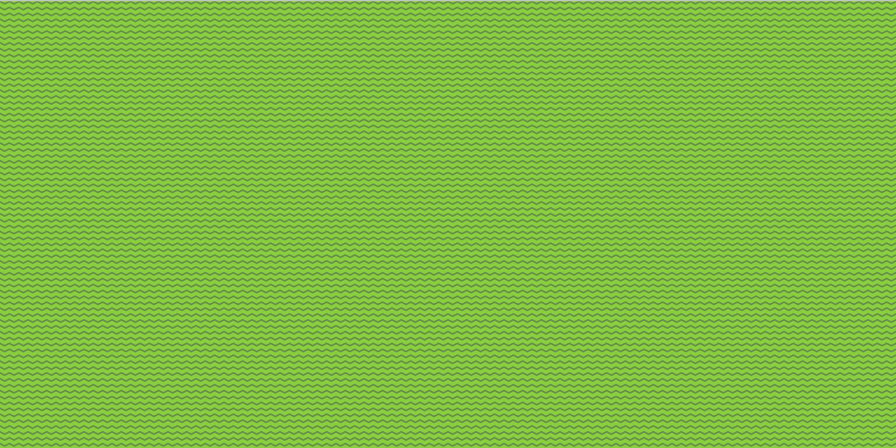
Write a Shadertoy shader that draws this pattern.

```glsl
const float WAVES_ACROSS = 96.0;
const float ROWS_DOWN = 76.0;
const float WAVE_HEIGHT = 0.40;    // peak to trough, in rows
const float LINE_WIDTH = 0.13;     // vertical thickness, in rows
const float LINE_CENTER = 0.55;    // mean line height inside a row
const float SOFTNESS = 1.3;        // filter radius, in output samples
const float TOP_STRIP = 0.0028;    // share of the canvas height

const vec3 LEAF_GREEN = vec3(0.54, 0.81, 0.25);
const vec3 LINE_DARK = vec3(0.20, 0.20, 0.32);
const vec3 STRIP_GREY = vec3(0.76, 0.78, 0.75);

// Triangle wave with period 1 and range -0.5 to 0.5
float triangleWave(float x) {
    return abs(fract(x) - 0.5) * 2.0 - 0.5;
}

// Filtered coverage of a band of the given half width
float bandCoverage(float dist, float halfWidth, float radius) {
    return smoothstep(-radius, radius, dist + halfWidth)
         - smoothstep(-radius, radius, dist - halfWidth);
}

// Coverage of the repeated zigzag lines
float zigzagRows(vec2 uv, float sampleSize) {
    float wave = WAVE_HEIGHT * triangleWave(uv.x * WAVES_ACROSS);
    float row = uv.y * ROWS_DOWN - LINE_CENTER - wave;
    float dist = fract(row + 0.5) - 0.5;
    float radius = min(SOFTNESS * sampleSize * ROWS_DOWN, 0.5);
    return bandCoverage(dist, 0.5 * LINE_WIDTH, radius);
}

void mainImage(out vec4 fragColor, in vec2 fragCoord) {
    vec2 uv = fragCoord / iResolution.xy;
    float sampleSize = 1.0 / iResolution.y;

    vec3 color = mix(LEAF_GREEN, LINE_DARK, zigzagRows(uv, sampleSize));

    // Pale strip along the top edge
    float strip = clamp((uv.y - 1.0 + TOP_STRIP) / sampleSize + 0.5, 0.0, 1.0);
    color = mix(color, STRIP_GREY, strip);

    fragColor = vec4(color, 1.0);
}
```
